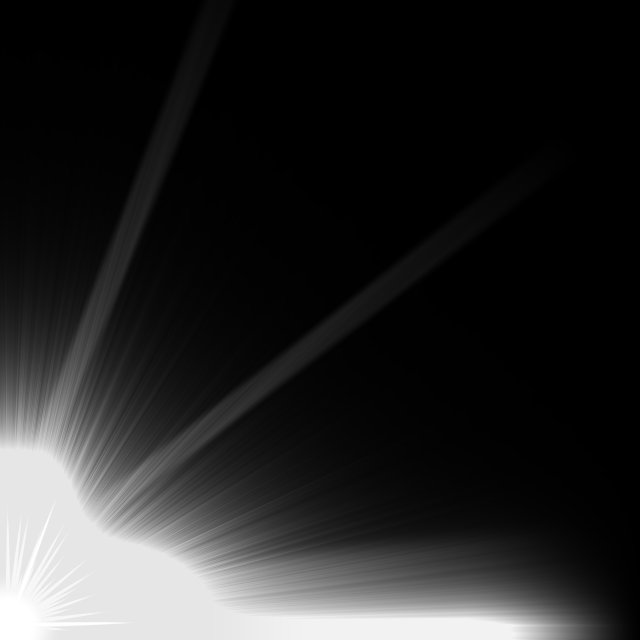
Write a WebGL 1 fragment shader that draws this background.

```glsl
precision highp float;
// A white burst in the lower left corner: a bright plateau with a soft halo,
// two faint long beams, and a low fan of light along the bottom edge.
// Polar gradient noise adds fine rays; tapered spikes surround the core.

uniform vec2 u_resolution;

#define SOURCE vec2(0.013, 0.023)
#define PLATEAU_LEVEL 0.9
#define HALO_FALLOFF 10.0
#define RAY_DENSITY 34.0
#define RAY_CONTRAST 0.32
#define BEAM_WIDTH 0.022
#define CORE_RADIUS 0.05
#define SPIKE_WIDTH 0.007
#define SPIKE_COUNT 22

float hash(float n) {
  return fract(sin(n * 127.1 + 3.7) * 4375.85);
}

// One-dimensional gradient noise, about -1 to 1
float gradientNoise(float x) {
  float cell = floor(x);
  float f = x - cell;
  float left = (hash(cell) * 2.0 - 1.0) * f;
  float right = (hash(cell + 1.0) * 2.0 - 1.0) * (f - 1.0);
  return 2.0 * mix(left, right, f * f * f * (f * (f * 6.0 - 15.0) + 10.0));
}

// Layered noise over the angle gives rays of several widths
float rayNoise(float angle) {
  float sum = 0.0;
  float frequency = RAY_DENSITY;
  float weight = 0.5;
  for (int i = 0; i < 3; i++) {
    sum += weight * gradientNoise(angle * frequency + float(i) * 17.3);
    frequency *= 2.3;
    weight *= 0.75;
  }
  return sum;
}

// Combines two lights without exceeding white
float screen(float a, float b) {
  return 1.0 - (1.0 - a) * (1.0 - b);
}

// Soft straight beam that dims from start to finish
float beam(vec2 p, vec2 start, vec2 finish, float strength, float dimming) {
  vec2 axis = finish - start;
  vec2 q = p - start;
  float t = dot(q, axis) / dot(axis, axis);
  float side = abs(q.x * axis.y - q.y * axis.x) / length(axis);
  float halfWidth = BEAM_WIDTH * mix(0.8, 1.1, clamp(t, 0.0, 1.0));
  float profile = 1.0 - smoothstep(halfWidth * 0.55, halfWidth * 1.3, side);
  float fade = max(1.0 - t * dimming, 0.0) * smoothstep(-0.12, 0.08, t);
  return strength * profile * fade;
}

// Thin spike from the source, tapering to a point
float spike(vec2 q, float angle, float reach) {
  vec2 axis = vec2(cos(angle), sin(angle));
  float along = dot(q, axis);
  float side = abs(q.x * axis.y - q.y * axis.x);
  float taper = clamp(1.0 - along / reach, 0.0, 1.0);
  float width = SPIKE_WIDTH * taper + 0.0006;
  return (1.0 - smoothstep(width * 0.3, width, side))
    * step(0.0, along) * smoothstep(0.0, 0.3, taper);
}

// Distance at which the plateau ends, shortest on the diagonal
float plateauRadius(float angle) {
  return 0.205 + 0.07 * smoothstep(0.9, 1.4, angle)
    + 0.1 * (1.0 - smoothstep(0.15, 0.8, angle));
}

// Glow hugging the bottom edge and a wider, dimmer fan above it
float lowFan(vec2 p, float rays) {
  float height = max(p.y - SOURCE.y, 0.0);
  float glow = 1.15 * exp(-height / 0.045) * (1.0 - smoothstep(0.72, 1.01, p.x));
  float rim = 0.067 + 0.175 * p.x - 0.05 * p.x * p.x;
  float fan = 0.24 * (1.0 - smoothstep(rim - 0.03, rim + 0.012, p.y))
    * (1.0 - smoothstep(0.35, 0.93, p.x));
  return screen(min(glow * (1.0 + 0.4 * rays), 0.96), fan * (1.0 + rays));
}

void main() {
  vec2 p = gl_FragCoord.xy / u_resolution;
  vec2 q = p - SOURCE;
  float r = length(q);
  float angle = atan(q.y, q.x + 0.00001);
  float rays = RAY_CONTRAST * rayNoise(angle);

  // Plateau and halo
  float outside = max(r - plateauRadius(angle) - 0.02 * rays, 0.0);
  float halo = PLATEAU_LEVEL * exp(-HALO_FALLOFF * outside);
  halo *= 1.0 + rays * smoothstep(0.0, 0.06, outside);

  // Long beams and the low fan
  float light = screen(min(halo, PLATEAU_LEVEL), lowFan(p, rays));
  float beams = beam(p, vec2(0.072, 0.31), vec2(0.341, 0.994), 0.19, 0.82);
  beams += beam(p, vec2(0.169, 0.212), vec2(0.898, 0.779), 0.19, 1.0);
  light = screen(light, beams * (1.0 + 0.8 * rays));
  light = min(light, PLATEAU_LEVEL + 0.05 * smoothstep(0.3, 0.5, p.x));

  // White spikes and core
  float white = max(spike(q, 1.21, 0.23), spike(q, 0.02, 0.21));
  for (int i = 0; i < SPIKE_COUNT; i++) {
    float n = float(i);
    float direction = (n + hash(n + 40.0)) / float(SPIKE_COUNT) * 1.75 - 0.08;
    white = max(white, 0.7 * spike(q, direction, mix(0.08, 0.2, hash(n + 9.0))));
  }
  white = max(white, 1.0 - smoothstep(CORE_RADIUS * 0.7, CORE_RADIUS * 1.7, r));
  light = mix(light, 1.0, white);

  gl_FragColor = vec4(vec3(light), 1.0);
}
```
